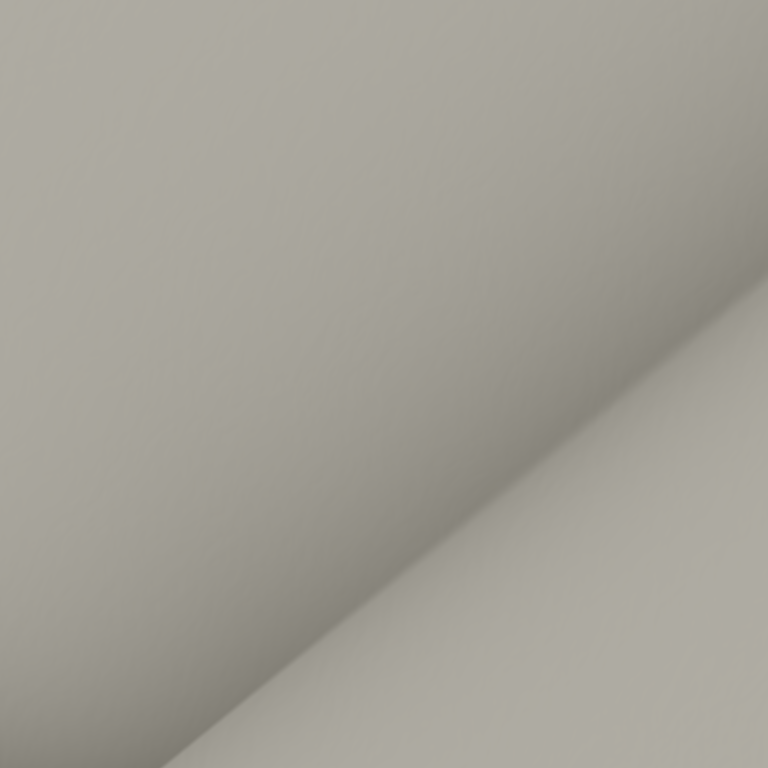
A Shadertoy shader for this texture:

```glsl
// A soft warm-grey sheet with one diagonal fold, lit from the upper left.
// Exponential falloffs from the crease shade both sides; embossed
// gradient noise adds a faint leathery grain.

#define SHEET_COLOR vec3(0.685, 0.673, 0.637)
#define CREASE_START vec2(0.208, 0.0)
#define CREASE_END vec2(1.0, 0.648)
#define UPPER_DEPTH 0.155
#define UPPER_REACH 0.23
#define LOWER_DEPTH 0.10
#define LOWER_REACH 0.075
#define CORNER_BLEND 0.10
#define GRAIN_SCALE 62.0
#define GRAIN_DEPTH 0.006

// Pseudo-random unit vector for a lattice point
vec2 latticeGradient(vec2 cell) {
    vec3 h = fract(cell.xyx * vec3(0.1031, 0.1030, 0.0973));
    h += dot(h, h.yzx + 33.33);
    float angle = 6.28318 * fract((h.x + h.y) * h.z);
    return vec2(cos(angle), sin(angle));
}

float gradientNoise(vec2 p) {
    vec2 cell = floor(p);
    vec2 f = p - cell;
    vec2 w = f * f * f * (f * (f * 6.0 - 15.0) + 10.0);
    float a = dot(latticeGradient(cell), f);
    float b = dot(latticeGradient(cell + vec2(1, 0)), f - vec2(1, 0));
    float c = dot(latticeGradient(cell + vec2(0, 1)), f - vec2(0, 1));
    float d = dot(latticeGradient(cell + vec2(1, 1)), f - vec2(1, 1));
    return mix(mix(a, b, w.x), mix(c, d, w.x), w.y);
}

float smoothMin(float a, float b, float k) {
    float h = max(k - abs(a - b), 0.0) / k;
    return min(a, b) - 0.25 * h * h * k;
}

// Height of the grain: warped, slightly elongated wrinkles
float grainHeight(vec2 p) {
    vec2 warp = vec2(gradientNoise(p * 9.0), gradientNoise(p * 9.0 + 31.7));
    vec2 q = (p + 0.025 * warp) * GRAIN_SCALE;
    q = vec2(0.92 * q.x - 0.39 * q.y, 0.39 * q.x + 0.92 * q.y);
    q.y *= 0.6;
    return gradientNoise(q) + 0.45 * gradientNoise(q * 2.1 + 17.3);
}

// Slope of the grain toward the light
float grainRelief(vec2 p) {
    vec2 towardLight = vec2(-0.004, 0.003);
    return grainHeight(p) - grainHeight(p + towardLight);
}

void mainImage(out vec4 fragColor, in vec2 fragCoord) {
    vec2 uv = fragCoord / iResolution.xy;

    // Signed distance from the crease, positive on the upper side
    vec2 along = normalize(CREASE_END - CREASE_START);
    vec2 fromStart = uv - CREASE_START;
    float creaseDist = dot(fromStart, vec2(-along.y, along.x));
    float rise = clamp(dot(fromStart, along), 0.0, 1.0);

    // Upper shadow bends level along the bottom left corner
    float shadowDist = smoothMin(creaseDist, uv.y + 0.02, CORNER_BLEND);
    float reach = mix(0.165, UPPER_REACH, smoothstep(0.0, 0.5, uv.x + 0.5 * uv.y));
    float depth = UPPER_DEPTH + 0.025 * (1.0 - smoothstep(0.0, 0.45, rise));
    float upperShade = depth * exp(-max(shadowDist, -0.02) / reach);

    // Lower side brightens quickly and has a crisper edge near its start
    float lowerDepth = LOWER_DEPTH * mix(0.78, 1.05, smoothstep(0.0, 0.8, rise));
    float lowerShade = lowerDepth * exp(-max(-creaseDist, 0.0) / LOWER_REACH);
    float softness = mix(0.005, 0.016, smoothstep(0.0, 0.7, rise));
    float upperSide = smoothstep(-softness, softness * 0.4, creaseDist);
    float shade = mix(lowerShade, upperShade, upperSide);

    // Grain shows most in the half-lit band
    float halfLit = smoothstep(0.0, 0.05, shade);
    float relief = grainRelief(uv) * GRAIN_DEPTH * mix(0.55, 1.0, halfLit);

    fragColor = vec4(SHEET_COLOR - shade + relief, 1.0);
}
```
